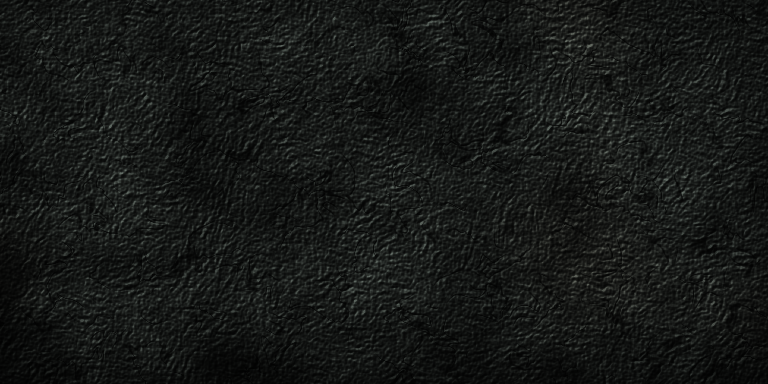
Reproduce this texture procedurally as a Shadertoy shader.

```glsl
// Dark crumpled plaster: patches of fine streaky grain in random directions,
// sharp grit and thin wandering cracks form a height field. It is lit from the
// upper left, then shaded by broad stains and dim borders.

const vec3 STONE_TINT = vec3(0.95, 1.05, 0.98);
const vec3 WARM_TINT = vec3(1.02, 1.03, 0.93);
const float BASE_TONE = 0.094;
const float RELIEF = 0.58;
const float SLOPE_LIMIT = 2.0;
const vec2 LIGHT_DIR = vec2(-0.6, 0.8);
const float SLOPE_STEP = 0.0018;

// Frequencies are in cells per canvas height
const float PATCH_FREQ = 13.0;
const vec2 STREAK_FREQ = vec2(32.0, 84.0);
const float LUMP_FREQ = 52.0;
const float GRIT_FREQ = 122.0;
const float CRACK_FREQ = 9.0;
const float CRACK_WIDTH = 0.055;
const float CRACK_DEPTH = 0.005;
const float CRACK_DARKNESS = 0.6;
const float STAIN_STRENGTH = 0.62;

vec2 hash2(vec2 p) {
    vec3 q = fract(vec3(p.xyx) * vec3(0.1031, 0.1030, 0.0973));
    q += dot(q, q.yzx + 33.33);
    return fract((q.xx + q.yz) * q.zy);
}

vec2 latticeGradient(vec2 cell) {
    float angle = 6.2832 * hash2(cell).x;
    return vec2(cos(angle), sin(angle));
}

float gradientNoise(vec2 p) {
    vec2 i = floor(p), f = fract(p);
    vec2 u = f * f * f * (f * (f * 6.0 - 15.0) + 10.0);
    vec2 e = vec2(1.0, 0.0);
    float a = dot(latticeGradient(i), f);
    float b = dot(latticeGradient(i + e.xy), f - e.xy);
    float c = dot(latticeGradient(i + e.yx), f - e.yx);
    float d = dot(latticeGradient(i + e.xx), f - e.xx);
    return mix(mix(a, b, u.x), mix(c, d, u.x), u.y);
}

vec2 warp(vec2 p, float freq, float amount) {
    return p + amount * vec2(gradientNoise(p * freq + 17.3),
                             gradientNoise(p * freq + 71.9));
}

// Blends stretched noise, turned at random around scattered patch centres
float streaks(vec2 p) {
    vec2 home = floor(p * PATCH_FREQ);
    float sum = 0.0, power = 0.0;
    for (int y = -1; y <= 1; y++) {
        for (int x = -1; x <= 1; x++) {
            vec2 cell = home + vec2(x, y);
            vec2 offset = p * PATCH_FREQ - cell - hash2(cell + 5.0);
            float weight = exp(-7.0 * dot(offset, offset));
            vec2 axis = latticeGradient(cell + 40.0);
            vec2 local = vec2(dot(p, axis), dot(p, vec2(-axis.y, axis.x)));
            sum += weight * gradientNoise(local * STREAK_FREQ + cell * 3.7);
            power += weight * weight;
        }
    }
    return sum * inversesqrt(power + 1e-6);
}

// 1 on a crack line, 0 away from it; the cracks fade in and out
float cracks(vec2 p) {
    vec2 q = warp(warp(p, 12.0, 0.05), 48.0, 0.02);
    float coarse = abs(gradientNoise(q * CRACK_FREQ * vec2(0.85, 1.15) + 8.0));
    float fine = abs(gradientNoise(q * CRACK_FREQ * 2.0 + 33.0)) * 0.6;
    float presence = smoothstep(-0.12, 0.2, gradientNoise(p * 7.0 + 52.0));
    float finePresence = smoothstep(0.0, 0.25, gradientNoise(p * 9.0 + 90.0));
    return max(presence * (1.0 - smoothstep(0.0, CRACK_WIDTH, coarse)),
               finePresence * (1.0 - smoothstep(0.0, CRACK_WIDTH, fine)));
}

float surfaceHeight(vec2 p, float crack) {
    vec2 q = warp(p, 40.0, 0.006);
    float h = 1.1 * streaks(q) / STREAK_FREQ.y;
    h += 0.6 * abs(gradientNoise(q * LUMP_FREQ + 3.0)) / LUMP_FREQ;
    h += 0.95 * gradientNoise(p * GRIT_FREQ + 29.0) / GRIT_FREQ;
    return h - CRACK_DEPTH * crack;
}

float stains(vec2 p) {
    return 0.7 * gradientNoise(p * 2.3 + 4.0) + 0.7 * gradientNoise(p * 5.1 + 23.0)
         + 0.6 * gradientNoise(p * 11.0 + 61.0);
}

// Dims the rim, most of all along the bottom and in the lower left corner
float borderLight(vec2 uv, float stain) {
    vec2 wobbled = uv + 0.04 * stain;
    float sides = smoothstep(-0.12, 0.12, min(wobbled.x, 1.0 - wobbled.x));
    float top = smoothstep(-0.3, 0.12, 1.0 - wobbled.y);
    float bottom = smoothstep(-0.14, 0.24, wobbled.y);
    float corner = smoothstep(0.0, 0.34, length(wobbled * vec2(1.6, 1.0) - vec2(0.0, 0.16)));
    return mix(0.5, 1.0, sides) * top * mix(0.25, 1.0, bottom) * mix(0.3, 1.0, corner);
}

void mainImage(out vec4 fragColor, in vec2 fragCoord) {
    vec2 uv = fragCoord / iResolution.xy;
    vec2 p = fragCoord / iResolution.y;

    // Slope towards the light; an exponential keeps the hollows deep, the glints sharp
    vec2 reach = LIGHT_DIR * SLOPE_STEP;
    float crackAway = cracks(p - reach), crackNear = cracks(p + reach);
    float rise = surfaceHeight(p - reach, crackAway) - surfaceHeight(p + reach, crackNear);
    float slope = clamp(rise / (2.0 * SLOPE_STEP), -SLOPE_LIMIT, SLOPE_LIMIT);
    float crack = 0.5 * (crackAway + crackNear);
    float tone = BASE_TONE * exp(RELIEF * slope) * (1.0 - CRACK_DARKNESS * crack);

    float stain = stains(p);
    tone *= max(1.0 + STAIN_STRENGTH * stain, 0.0) * borderLight(uv, stain);
    float warmth = smoothstep(0.1, 0.6, gradientNoise(p * 1.7 + 12.0));
    fragColor = vec4(tone * mix(STONE_TINT, WARM_TINT, warmth), 1.0);
}
```
